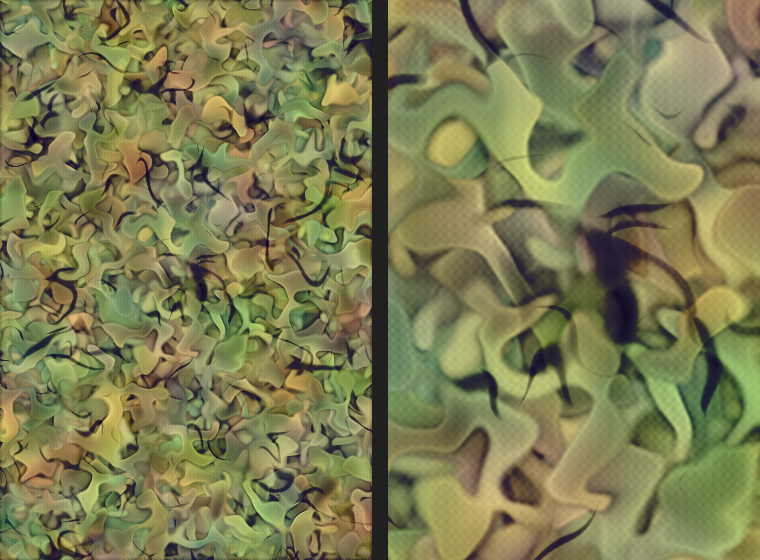
Left: the whole. Right: its middle third, enlarged.
Give the GLSL for this texture, as a Shadertoy shader.

```glsl
const vec3 OLIVE = vec3(0.54, 0.535, 0.335);   // mid colour
const vec3 VIOLET = vec3(0.17, 0.14, 0.25);    // deepest creases
const vec3 LIGHT = vec3(1.0, 1.0, 0.62);       // colour of a change in tone
const vec3 ROSE = vec3(0.085, -0.075, 0.01);   // warm shift, green when negative
const vec3 TEAL = vec3(-0.075, -0.005, 0.10);  // cool shift, yellow when negative
const int LAYERS = 7;
const float FOLD_SCALE = 17.0;   // folds per canvas height
const float FOLD_STEP = 1.6;     // added scale per layer
const float FOLD_LEVEL = 0.08;   // higher leaves smaller folds
const float EDGE = 0.11;         // softness of a fold edge
const float WARP = 0.55;
const float TONE = 0.26;
const float SLOPE = 0.26;
const float SHADOW = 0.40;
const float CREASE_SCALE = 13.0;
const float CREASE_WIDTH = 0.15;
const float WEAVE_SCALE = 175.0; // threads per canvas height
const float WEAVE = 0.028;
const float RIM = 0.006;
const float TAU = 6.28318;

vec2 gradient(vec2 cell) {
    vec3 q = fract(cell.xyx * vec3(0.1031, 0.1030, 0.0973));
    q += dot(q, q.yzx + 33.33);
    float angle = TAU * fract((q.x + q.y) * q.z);
    return vec2(cos(angle), sin(angle));
}

// Gradient noise, roughly -1 to 1
float noise(vec2 p) {
    vec2 i = floor(p), f = p - i;
    vec2 u = f * f * f * (f * (f * 6.0 - 15.0) + 10.0);
    vec2 e = vec2(0.0, 1.0);
    float low = mix(dot(gradient(i), f), dot(gradient(i + e.yx), f - e.yx), u.x);
    float high = mix(dot(gradient(i + e), f - e), dot(gradient(i + 1.0), f - 1.0), u.x);
    return 1.45 * mix(low, high, u.y);
}

vec2 rotate(vec2 p, float angle) {
    float c = cos(angle), s = sin(angle);
    return vec2(c * p.x - s * p.y, s * p.x + c * p.y);
}

vec2 warp(vec2 p) {
    return p + WARP * vec2(noise(p * 0.8 + 13.7), noise(p * 0.8 + 71.3));
}

// Overlapping folds: x is tone, y and z are warm and cool shifts
vec3 folds(vec2 p) {
    vec3 surface = vec3(0.0);
    for (int i = 0; i < LAYERS; i++) {
        float k = float(i);
        vec2 q = warp(rotate(p, k * 1.3) * (FOLD_SCALE + FOLD_STEP * k) + 37.0 * k + 5.0);
        float height = noise(q) - FOLD_LEVEL;
        float inside = smoothstep(-EDGE, EDGE, height);
        float tone = TONE * noise(q * 0.6 + 19.0);
        tone += SLOPE * (height - 0.3) * noise(q * 0.5 + 43.0);
        tone += 0.09 * exp(-9.0 * abs(height - 0.15));
        vec3 leaf = vec3(tone, 0.75 * noise(q * 0.45 + 61.0), 0.75 * noise(q * 0.45 + 87.0));

        // Cast shadow beside the edge, strong only in places
        float strength = SHADOW * smoothstep(-0.1, 0.65, noise(q * 0.5 + 29.0)) + 0.06;
        surface.x -= strength * exp(-7.0 * max(-height, 0.0));
        surface = mix(surface, leaf, inside);
    }
    return surface;
}

// Thin curved strokes that taper at both ends
float creases(vec2 p) {
    float dark = 0.0;
    for (int i = 0; i < 2; i++) {
        float k = float(i);
        vec2 q = warp(rotate(p, 0.4 + k) * CREASE_SCALE * (1.0 + 0.6 * k) + 53.0 * k + 9.0);
        float taper = smoothstep(0.12, 0.6, noise(q * 0.75 + 31.0));
        float width = CREASE_WIDTH * taper + 0.01;
        dark = max(dark, taper * (1.0 - smoothstep(0.2 * width, width, abs(noise(q)))));
    }
    return dark;
}

void mainImage(out vec4 fragColor, in vec2 fragCoord) {
    vec2 p = fragCoord / iResolution.y;
    vec2 size = iResolution.xy / iResolution.y;

    vec3 surface = folds(p);
    float tone = surface.x - 0.42 * creases(p);

    // Fine woven grain, fading in and out
    vec2 thread = sin(TAU * WEAVE_SCALE * (p + 0.002 * noise(p * 30.0)));
    float weave = thread.x * thread.y + 0.4 * thread.x;
    tone += WEAVE * weave * (0.7 + 0.6 * noise(p * 14.0 + 3.0));

    // Broad drifts of hue
    float warm = surface.y + 0.8 * noise(p * 8.0 + 21.0);
    float cool = surface.z + 0.8 * noise(p * 7.0 + 47.0);

    // Dim stitched border
    vec2 inset = min(p, size - p);
    float border = 1.0 - smoothstep(0.0, RIM, min(inset.x, inset.y));
    tone -= border * (0.12 + 0.06 * weave);

    vec3 color = OLIVE + tone * LIGHT + warm * ROSE + cool * TEAL;
    color = mix(color, VIOLET, 0.75 * smoothstep(0.17, 0.45, -tone));
    fragColor = vec4(clamp(color, 0.0, 1.0), 1.0);
}
```
